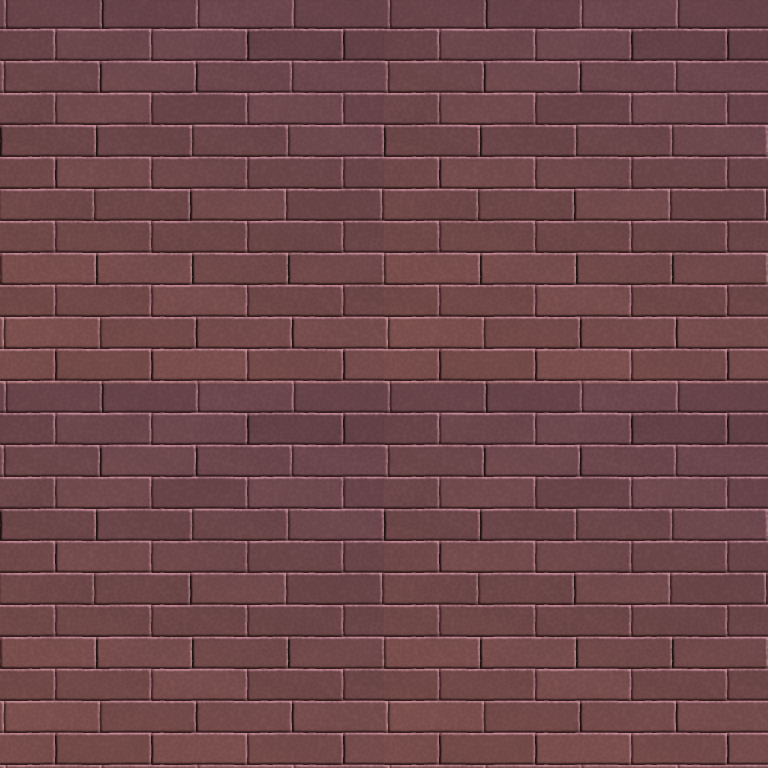
Write a Shadertoy shader that draws this texture.

```glsl
// Painted red-brown brick wall in running bond, lit from the upper right.

const vec2  BRICKS = vec2(8.0, 24.0);       // bricks across, courses down
const vec2  TILES = vec2(2.0);              // repeats of the wall panel
const float COURSE_SHIFT = 0.1;             // courses raised, in brick heights
const float ODD_OFFSET = 0.575;             // joint shift of odd courses
const float GAP = 0.0006;                   // half width of the groove
const float CORNER = 0.0042;                // corner radius
const float BEVEL = 0.0035;                 // width of the lit or shaded rim
const float WOBBLE = 0.00022;               // unevenness of the joints
const float GRAIN_CELLS = 96.0;             // paint grain cells per panel
const float GRAIN = 0.11;                   // strength of the paint grain
const float BRICK_TONE = 0.10;              // tone range between bricks
const int   SAMPLES = 3;                    // antialiasing samples per axis
const float TAU = 6.2831853;

const vec2 LIGHT_DIR = vec2(0.60, 0.80);
const vec3 WARM = vec3(0.472, 0.304, 0.296);
const vec3 COOL = vec3(0.405, 0.268, 0.292);
const vec3 HIGHLIGHT = vec3(0.76, 0.535, 0.59);
const vec3 SHADOW = vec3(0.20, 0.11, 0.105);

float hash(vec2 p) {
    p = fract(p * vec2(0.1731, 0.2397) + 0.137);
    p += dot(p, p.yx + 23.47);
    return fract((p.x + p.y) * p.x * 7.31);
}

// Distance to the nearest scattered point, wrapping at the period.
float cellular(vec2 p, float period) {
    vec2 base = floor(p);
    float nearest = 2.0;
    for (int j = -1; j <= 1; j++)
    for (int i = -1; i <= 1; i++) {
        vec2 cell = base + vec2(i, j);
        vec2 id = mod(cell, period);
        vec2 point = cell + vec2(hash(id), hash(id + 37.0));
        nearest = min(nearest, distance(p, point));
    }
    return nearest;
}

// Soft layered waves, roughly -1 to 1.
float waves(vec2 p) {
    return 0.5 * sin(TAU * (3.0 * p.x + 2.0 * p.y) + 2.0 * sin(TAU * 5.0 * p.y))
         + 0.3 * sin(TAU * (9.0 * p.x - 7.0 * p.y) + 1.5 * sin(TAU * 8.0 * p.x))
         + 0.2 * sin(TAU * (17.0 * p.x + 13.0 * p.y));
}

float roundedBox(vec2 p, vec2 halfSize) {
    vec2 q = abs(p) - halfSize + CORNER;
    return length(max(q, 0.0)) + min(max(q.x, q.y), 0.0) - CORNER;
}

vec3 wall(vec2 uv) {
    vec2 panel = fract(uv * TILES);

    // Brick layout: courses are counted from the top
    vec2 bent = uv + WOBBLE * vec2(sin(TAU * 17.0 * panel.y),
        sin(TAU * 5.0 * panel.x) + 0.6 * sin(TAU * 23.0 * panel.x));
    vec2 grid = vec2(bent.x, 1.0 - bent.y) * BRICKS;
    grid.y += COURSE_SHIFT;
    float course = floor(grid.y);
    float evenOffset = 0.02 + 0.04 * cos(TAU * course * TILES.y / BRICKS.y);
    grid.x -= mod(course, 2.0) < 0.5 ? evenOffset : ODD_OFFSET;
    vec2 id = mod(floor(grid), BRICKS / TILES);
    vec2 local = (fract(grid) - 0.5) * vec2(1.0, -1.0) / BRICKS;

    // Paint: panel gradient, brick tone, stains and grain
    float cool = smoothstep(-0.1, 1.0, 0.30 * panel.x + 0.80 * panel.y - 0.12);
    vec3 color = mix(WARM, COOL, cool);
    float grain = cellular(panel * GRAIN_CELLS, GRAIN_CELLS);
    float stain = waves(panel);
    color *= 1.0 + BRICK_TONE * (hash(id + 5.0) - 0.5) + 0.02 * stain;
    color *= 1.0 + GRAIN * (grain - 0.45);

    // Bevelled rim: top and right catch light, bottom and left fall dark
    vec2 halfSize = 0.5 / BRICKS - GAP;
    float dist = roundedBox(local, halfSize);
    vec2 outward = max(abs(local) - halfSize + CORNER, 0.0) + 1e-5;
    vec2 normal = normalize(outward) * sign(local);
    float lit = dot(normal, LIGHT_DIR);
    float rim = smoothstep(-BEVEL, -0.1 * BEVEL, dist);
    float wear = 0.95 + 0.25 * stain + 0.6 * (grain - 0.45);
    float deepJoint = step(0.7, hash(id + 11.0)) * step(normal.x, -0.7);
    float shade = clamp(-lit * (1.25 + 0.4 * deepJoint), 0.0, 1.0);
    color *= 1.0 - 0.05 * smoothstep(-2.0 * BEVEL, 0.0, dist);
    color = mix(color, HIGHLIGHT, rim * clamp(lit * wear * 1.1, 0.0, 1.0));
    return mix(color, SHADOW * (1.0 - 0.4 * deepJoint), rim * shade);
}

void mainImage(out vec4 fragColor, in vec2 fragCoord) {
    vec3 total = vec3(0.0);
    for (int j = 0; j < SAMPLES; j++)
    for (int i = 0; i < SAMPLES; i++) {
        vec2 offset = (vec2(i, j) + 0.5) / float(SAMPLES) - 0.5;
        total += wall((fragCoord + offset) / iResolution.xy);
    }
    fragColor = vec4(total / float(SAMPLES * SAMPLES), 1.0);
}
```
